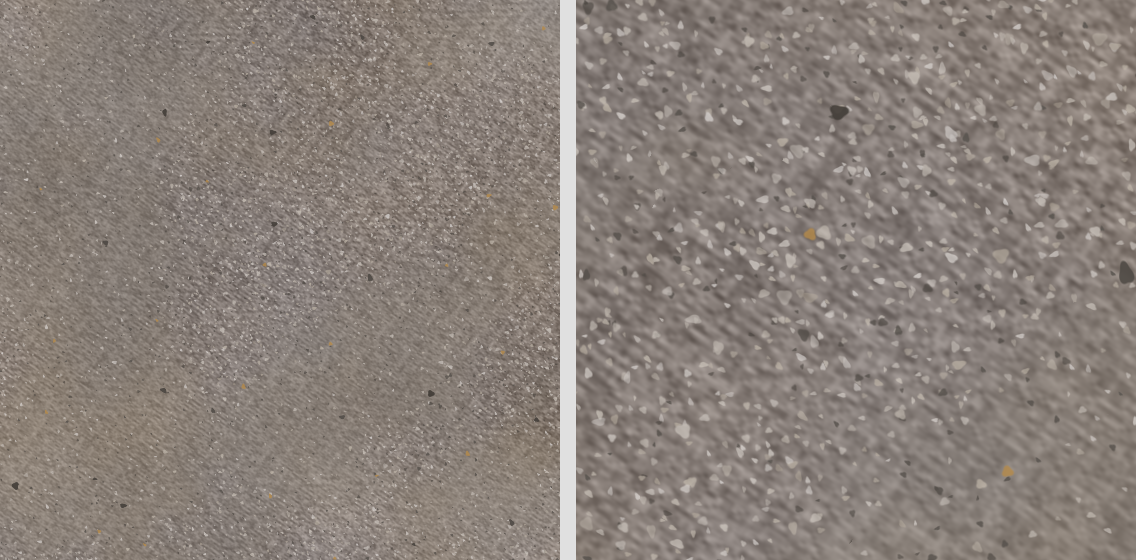
Left: the whole. Right: its middle third, enlarged.
This texture is drawn by a WebGL 2 fragment shader. Its source:

```glsl
#version 300 es
precision highp float;
// Weathered concrete with fine exposed aggregate: soft stains and slanted
// grain form the ground, and jittered cell layers scatter pale, dark and
// ochre chips whose density follows broad noise patches.

uniform vec2 u_resolution;
out vec4 fragColor;

#define BASE_COLOR vec3(0.546, 0.507, 0.472)
#define PALE_WARM vec3(0.68, 0.64, 0.59)
#define PALE_COOL vec3(0.80, 0.78, 0.77)
#define DARK_COLOR vec3(0.25, 0.23, 0.21)
#define OCHRE_COLOR vec3(0.70, 0.54, 0.30)
#define GRAIN_ANGLE -0.6
#define GRAIN_CONTRAST 0.15
#define STAIN_CONTRAST 0.14
#define PALE_DENSITY 0.30
#define DARK_DENSITY 0.07
#define EDGE_SOFTNESS 0.0009

float hash(vec2 p) {
    return fract(sin(dot(p, vec2(127.1, 311.7))) * 43758.5453);
}

mat2 rotation(float angle) {
    float c = cos(angle), s = sin(angle);
    return mat2(c, -s, s, c);
}

float valueNoise(vec2 p) {
    vec2 cell = floor(p), f = fract(p);
    f = f * f * (3.0 - 2.0 * f);
    float low = mix(hash(cell), hash(cell + vec2(1, 0)), f.x);
    float high = mix(hash(cell + vec2(0, 1)), hash(cell + vec2(1, 1)), f.x);
    return mix(low, high, f.y);
}

float fbm(vec2 p) {
    float sum = 0.0, amplitude = 0.533;
    for (int i = 0; i < 4; i++) {
        sum += amplitude * valueNoise(p);
        p = rotation(0.5) * p * 2.03 + 17.3;
        amplitude *= 0.5;
    }
    return sum;
}

// Scattered chips; radius is in canvas units.
// Returns coverage in x and a random value of the chip in y.
vec2 chips(vec2 uv, float frequency, float density, float radius, float seed) {
    vec2 p = uv * frequency, home = floor(p);
    float edge = frequency * max(EDGE_SOFTNESS, 0.7 / u_resolution.y);
    vec2 result = vec2(0.0);
    for (int y = -1; y <= 1; y++) {
        for (int x = -1; x <= 1; x++) {
            vec2 cell = home + vec2(x, y);
            vec2 key = cell + seed * 13.7;
            if (hash(key) > density) continue;
            float tone = hash(key + 5.3);
            float turn = hash(key + 9.1);
            vec2 center = cell + vec2(hash(key + 2.7), hash(key + 7.9));
            vec2 q = rotation(GRAIN_ANGLE + (turn - 0.5) * 2.2) * (p - center);
            q.y *= mix(1.05, 1.9, hash(key + 3.9));
            float size = frequency * radius * mix(0.6, 1.25, hash(key + 11.3));
            float outline = 1.0 + 0.16 * sin(3.0 * atan(q.y, q.x) + 6.28 * tone);
            float cover = 1.0 - smoothstep(-edge, edge, length(q) - size * outline);
            if (cover > result.x) result = vec2(cover, tone);
        }
    }
    return result;
}

void main() {
    vec2 uv = gl_FragCoord.xy / u_resolution.y;

    // Broad patches decide where the aggregate is exposed
    float patchiness = smoothstep(0.35, 0.68, fbm(uv * 5.0 + 3.1));
    float stain = fbm(uv * 3.2 + 41.0) - 0.5;
    float tint = fbm(uv * 4.0 + 73.0) - 0.5;

    // Ground: stains, then slanted grain in two sizes
    vec3 color = BASE_COLOR + stain * STAIN_CONTRAST;
    color += tint * vec3(0.03, 0.0, -0.05);
    color += patchiness * vec3(-0.008, -0.008, 0.004);
    vec2 along = rotation(GRAIN_ANGLE) * uv;
    float grain = valueNoise(along * vec2(130.0, 270.0) + 300.0) - 0.5;
    grain += 0.65 * (valueNoise(along * vec2(270.0, 390.0) + 700.0) - 0.5);
    color += grain * GRAIN_CONTRAST * mix(0.85, 1.25, patchiness);

    // Small dark and pale chips, from fine to coarse
    for (int i = 0; i < 3; i++) {
        float level = float(i);
        float frequency = 135.0 / pow(1.5, level);
        float radius = 0.0020 * pow(1.35, level);
        vec2 dark = chips(uv, frequency, DARK_DENSITY * mix(0.4, 1.0, patchiness)
            / (1.0 + level), radius * 0.85, level + 1.0);
        color = mix(color, DARK_COLOR + 0.12 * dark.y, dark.x * mix(0.5, 0.95, dark.y));
        float density = PALE_DENSITY * mix(0.22, 1.0, patchiness) / (1.0 + 0.3 * level);
        vec2 pale = chips(uv, frequency, density, radius, level + 21.0);
        vec3 paleColor = mix(PALE_WARM, PALE_COOL, pale.y) + grain * 0.06;
        color = mix(color, paleColor, pale.x * mix(0.55, 0.95, fract(pale.y * 7.0)));
    }

    // Rare larger pebbles and ochre flecks
    vec2 pebble = chips(uv, 15.0, 0.09, 0.0056, 41.0);
    color = mix(color, DARK_COLOR + 0.08 * pebble.y, pebble.x * 0.9);
    vec2 ochre = chips(uv, 20.0, 0.03, 0.0043, 57.0);
    color = mix(color, OCHRE_COLOR, ochre.x * 0.85);

    fragColor = vec4(clamp(color, 0.0, 1.0), 1.0);
}
```
